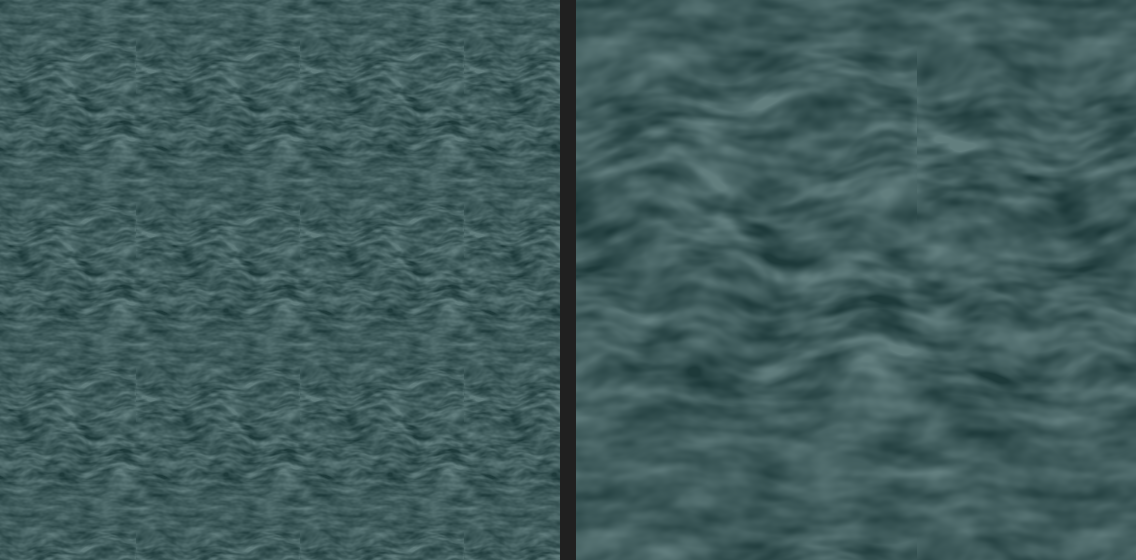
Left: the whole. Right: its middle third, enlarged.
Reproduce this texture procedurally as a Shadertoy shader.

```glsl
#define REPEATS 3.413
#define SEAM_OFFSET 0.83
#define BASE_COLOR vec3(0.25, 0.36, 0.362)
#define CONTRAST 0.205
#define WARP 0.055
#define SEAM_SHIFT 0.035

float hash(vec2 p) {
    return fract(sin(dot(p, vec2(127.1, 311.7))) * 43758.545);
}

// Dot product of a random unit gradient with the offset from its lattice point
float gradientDot(vec2 cell, vec2 offset, vec2 size) {
    float angle = 6.28318 * hash(mod(cell, size) + size * 0.37);
    return dot(vec2(cos(angle), sin(angle)), offset);
}

// Gradient noise that wraps after one tile; size is its cells across and down
float tileNoise(vec2 p, vec2 size) {
    p *= size;
    vec2 i = floor(p), f = p - i;
    vec2 s = f * f * f * (f * (f * 6.0 - 15.0) + 10.0);
    vec2 e = vec2(1.0, 0.0);
    return mix(mix(gradientDot(i, f, size), gradientDot(i + e.xy, f - e.xy, size), s.x),
               mix(gradientDot(i + e.yx, f - e.yx, size), gradientDot(i + e.xx, f - e.xx, size), s.x), s.y);
}

// Soft line from a to b, wrapped at the tile edges
float stroke(vec2 p, vec2 a, vec2 b, float width) {
    vec2 d = p - 0.5 * (a + b), axis = b - a;
    d -= round(d);
    d -= axis * clamp(dot(d, axis) / dot(axis, axis), -0.5, 0.5);
    return exp(-dot(d, d) / (width * width));
}

// Fine horizontal ripples with sharp crests
float ripples(vec2 p) {
    float h = 0.50 * tileNoise(p, vec2(4.0, 13.0));
    h += 0.65 * tileNoise(p, vec2(8.0, 25.0));
    h += 0.48 * tileNoise(p, vec2(15.0, 44.0));
    h += 0.20 * tileNoise(p, vec2(34.0, 64.0));
    float crest = 1.0 - abs(tileNoise(p + 0.31, vec2(6.0, 17.0))) * 3.0;
    return h + 0.20 * max(crest, 0.0) - 0.09;
}

// Larger folds: lit creases and shaded hollows
float folds(vec2 p) {
    float lit = stroke(p, vec2(0.60, 0.58), vec2(0.72, 0.695), 0.014);
    lit += stroke(p, vec2(0.72, 0.695), vec2(0.98, 0.705), 0.013);
    lit += 0.7 * stroke(p, vec2(0.86, 0.67), vec2(1.06, 0.60), 0.013);
    lit += 0.8 * stroke(p, vec2(0.45, 0.40), vec2(0.62, 0.53), 0.014);
    lit += 0.9 * stroke(p, vec2(0.01, 0.39), vec2(0.09, 0.435), 0.015);
    lit += 0.7 * stroke(p, vec2(0.09, 0.435), vec2(0.20, 0.43), 0.014);
    lit += 0.5 * stroke(p, vec2(0.84, 0.47), vec2(0.95, 0.50), 0.06);
    float shade = stroke(p, vec2(0.05, 0.35), vec2(0.15, 0.375), 0.024);
    shade += 0.7 * stroke(p, vec2(0.04, 0.51), vec2(0.23, 0.50), 0.024);
    shade += stroke(p, vec2(0.64, 0.59), vec2(0.71, 0.625), 0.026);
    shade += 0.7 * stroke(p, vec2(0.52, 0.755), vec2(0.96, 0.745), 0.019);
    shade += 0.6 * stroke(p, vec2(0.46, 0.85), vec2(0.55, 0.885), 0.016);
    return 0.36 * lit - 0.38 * shade;
}

void mainImage(out vec4 fragColor, in vec2 fragCoord) {
    // Tile space, measured down from the top, with its seam at x = 0
    vec2 uv = fragCoord / iResolution.xy;
    vec2 tile = fract(vec2(uv.x, 1.0 - uv.y) * REPEATS - vec2(SEAM_OFFSET, 0.0));

    // Choppy middle band and calm upper band
    float choppy = smoothstep(0.18, 0.38, tile.y) * (1.0 - smoothstep(0.88, 1.0, tile.y));

    // Bend the ripples; a slight mismatch shows at the seam
    float seamBand = smoothstep(0.22, 0.32, tile.y) * (1.0 - smoothstep(0.48, 0.60, tile.y));
    vec2 bent = tile;
    bent.y += WARP * mix(0.35, 1.0, choppy) * tileNoise(tile, vec2(5.0));
    bent.y += SEAM_SHIFT * seamBand * (tile.x - 0.5);

    float tone = ripples(bent) * mix(0.78, 1.08, choppy);
    tone += folds(tile + 0.25 * (bent - tile));
    tone += 0.12 * tileNoise(tile, vec2(3.0, 4.0));

    // Faint lit line along the seam
    float seamDistance = min(tile.x, 1.0 - tile.x);
    tone += 0.15 * seamBand * exp(-pow(seamDistance / 0.012, 2.0));

    vec3 color = BASE_COLOR + CONTRAST * clamp(tone, -0.65, 0.65);
    fragColor = vec4(color, 1.0);
}
```
